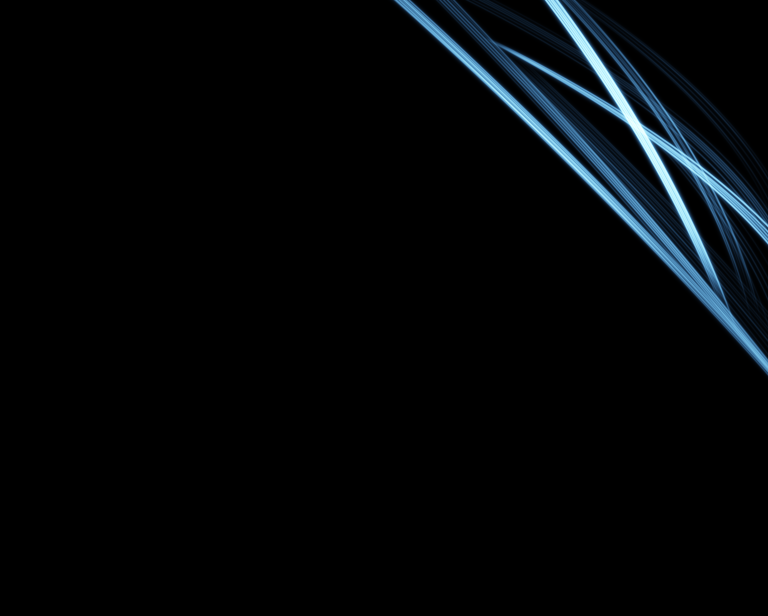
Write a Shadertoy shader that draws this background.

```glsl
// Sweeping bundles of luminous blue fibres crossing the upper right of a black field.
// Each ribbon is a fan of parabolic arcs; their light adds up and an exponential
// exposure turns faint light navy, medium light sky blue and strong light white.

float hash(vec2 p)
{
    vec3 q = fract(vec3(p.xyx) * 0.1031);
    q += dot(q, q.yzx + 33.33);
    return fract((q.x + q.y) * q.z);
}

// Light of one ribbon running from start to end, bent sideways by bow.
// spread: half width at both ends; span: where it appears and vanishes;
// peak: position of the brightest stretch along the ribbon.
float ribbon(vec2 p, vec2 start, vec2 end, float bow, vec2 spread,
             vec2 span, float peak, float power, int fibres, float seed)
{
    vec2 chord = end - start;
    float t = (p.y - start.y) / chord.y;
    float arcX = start.x + chord.x * t + 4.0 * bow * t * (1.0 - t);
    float slope = (chord.x + 4.0 * bow * (1.0 - 2.0 * t)) / chord.y;
    float toNormal = inversesqrt(1.0 + slope * slope);
    float fan = mix(spread.x, spread.y, clamp(t, 0.0, 1.2));
    float core = max(0.0014, 0.7 / iResolution.y);
    float light = 0.0;

    for (int i = 0; i < fibres; i++)
    {
        vec2 id = vec2(float(i) + 1.0, seed);
        float lane = (float(i) + 0.2 + 0.6 * hash(id)) / float(fibres) * 2.0 - 1.0;
        float sway = (hash(id + 17.0) - 0.5) * 0.016 * t * (1.0 - t);
        float d = (p.x - arcX - lane * fan - sway) * toNormal;
        float glow = exp(-d * d / (core * core)) * 0.0014 / core
                   + 0.13 * exp(-d * d / 0.000022);
        float tip = span.y - 0.12 * hash(id + 31.0);
        float visible = smoothstep(span.x, span.x + 0.15, t)
                      * (1.0 - smoothstep(tip - 0.3, tip, t));
        light += glow * visible * mix(0.3, 1.3, hash(id + 53.0));
    }
    float along = (t - peak) / 0.36;
    return light * power * mix(0.35, 1.0, exp(-along * along));
}

void mainImage(out vec4 fragColor, in vec2 fragCoord)
{
    // Canvas heights, with the width fixed at 1.25
    vec2 p = fragCoord / iResolution.xy * vec2(1.25, 1.0);
    float light = 0.0;

    // Long lower-left bundle and the strand that peels off beneath it
    light += ribbon(p, vec2(0.655, 1.0), vec2(1.251, 0.400), 0.016, vec2(0.012, 0.009),
                    vec2(-0.2, 1.6), 0.36, 1.9, 6, 1.0);
    light += ribbon(p, vec2(0.643, 1.0), vec2(1.126, 0.531), 0.012, vec2(0.003, 0.002),
                    vec2(-0.2, 1.08), 0.5, 2.2, 2, 2.0);

    // Blue fan between the lower bundle and the crossing ribbons
    light += ribbon(p, vec2(0.725, 1.0), vec2(1.251, 0.405), 0.014, vec2(0.016, 0.008),
                    vec2(-0.2, 1.6), 0.65, 0.9, 6, 3.0);
    light += ribbon(p, vec2(0.814, 0.92), vec2(1.251, 0.460), 0.016, vec2(0.020, 0.030),
                    vec2(0.0, 1.6), 0.4, 0.38, 9, 4.0);

    // Shallow bright ribbon crossing to the right edge
    light += ribbon(p, vec2(0.798, 0.935), vec2(1.251, 0.618), 0.041, vec2(0.004, 0.015),
                    vec2(-0.02, 1.7), 0.75, 2.5, 5, 5.0);

    // Steep white ribbon
    light += ribbon(p, vec2(0.898, 1.0), vec2(1.187, 0.482), 0.024, vec2(0.011, 0.007),
                    vec2(-0.2, 1.08), 0.35, 4.2, 6, 6.0);

    // Faint outer veils
    light += ribbon(p, vec2(0.925, 1.0), vec2(1.221, 0.511), 0.043, vec2(0.012, 0.012),
                    vec2(-0.2, 1.1), 0.45, 0.65, 6, 7.0);
    light += ribbon(p, vec2(0.940, 1.0), vec2(1.251, 0.690), 0.035, vec2(0.014, 0.020),
                    vec2(-0.2, 1.6), 0.5, 0.17, 5, 8.0);
    light += ribbon(p, vec2(0.782, 1.0), vec2(1.251, 0.635), 0.062, vec2(0.025, 0.016),
                    vec2(-0.2, 1.6), 0.8, 0.32, 6, 9.0);
    light += ribbon(p, vec2(1.042, 0.805), vec2(1.251, 0.530), 0.020, vec2(0.010, 0.025),
                    vec2(0.0, 1.6), 0.5, 0.22, 5, 10.0);

    // Exposure from navy through sky blue to white
    vec3 color = 1.0 - exp(-light * vec3(0.30, 0.65, 1.05));
    fragColor = vec4(color, 1.0);
}
```
